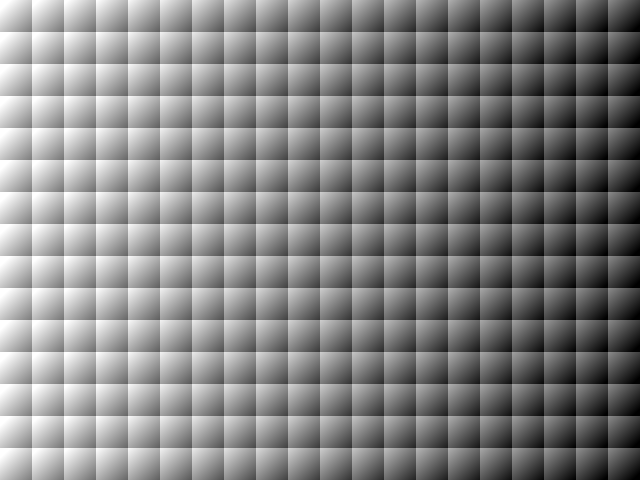
Give the GLSL for this pattern, as a Shadertoy shader.

```glsl
// Grid of 20 by 15 square tiles, each shaded from a bright upper left corner
// to a dark lower right one, over a broad fade from white to black.
// Repeats come from a sawtooth whose drop is smoothed over one pixel.

// Rises from 0 to 1 in every tile; the drop is centred on the tile border.
vec2 smoothSaw(vec2 p, vec2 width) {
    vec2 f = fract(p - 0.5 * width);
    return min(f / (1.0 - width), (1.0 - f) / width);
}

void mainImage(out vec4 fragColor, in vec2 fragCoord) {
    vec2 uv = fragCoord / iResolution.xy;
    vec2 tileCount = vec2(20.0, 15.0);
    vec2 pixelWidth = tileCount / iResolution.xy;

    // Diagonal ramp inside each tile, slightly steeper downwards
    vec2 tile = smoothSaw(uv * tileCount, pixelWidth) - 0.5;
    float tileShade = dot(tile, vec2(-0.26, 0.31));

    // Fade across the whole canvas, brightest on the left
    float canvasShade = 0.515 + 0.58 * (0.5 - uv.x);

    float grey = clamp(canvasShade + tileShade, 0.0, 1.0);
    fragColor = vec4(vec3(grey), 1.0);
}
```
